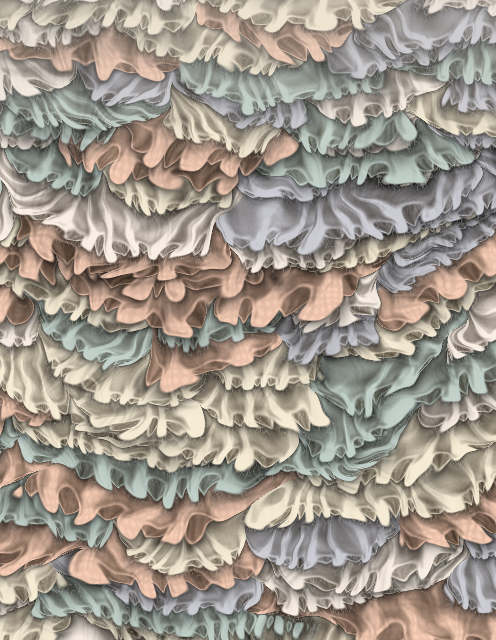
This texture is drawn by a Shadertoy shader. Its source:

```glsl
// Tiers of frayed, gathered cloth ruffles in cream, peach, lavender and mint.
// Rows are laid from bottom to top; each hem is a cosine bent into loops,
// with a darker rear fold, a pale rim, loose threads and a cast shadow.

const float TAU = 6.2831853;
const float ROW_PITCH = 0.041;
const vec3 SHADE_TINT = vec3(0.27, 0.24, 0.20);

struct Ruffle {
    float height;   // distance above the mean hem line
    float theta;    // fold phase, zero on the front of a lobe
    float amp;      // depth of the lobes
    float freq;     // folds per canvas height
    float seed;     // identity of the cloth piece
};

float hash(float n) { return fract(sin(n * 12.9898) * 4375.85); }

float square(float x) { return x * x; }

vec2 gradientAt(vec2 cell) {
    float angle = TAU * hash(dot(cell, vec2(1.37, 7.91)));
    return vec2(cos(angle), sin(angle));
}

// Gradient noise, roughly -0.7 to 0.7
float noise(vec2 p) {
    vec2 i = floor(p), f = fract(p);
    vec2 u = f * f * f * (f * (f * 6.0 - 15.0) + 10.0);
    vec2 e = vec2(1.0, 0.0);
    float low = mix(dot(gradientAt(i), f), dot(gradientAt(i + e.xy), f - e.xy), u.x);
    float high = mix(dot(gradientAt(i + e.yx), f - e.yx), dot(gradientAt(i + e.xx), f - e.xx), u.x);
    return mix(low, high, u.y);
}

vec2 noisePair(vec2 p) { return vec2(noise(p), noise(p + 19.3)); }

bool isPeach(float seed) { return hash(seed + 2.7) < 0.23; }

vec3 dyeColor(float seed) {
    float pick = hash(seed + 2.7);
    vec3 dye = vec3(0.94, 0.78, 0.69);                    // peach
    if (pick > 0.23) dye = vec3(0.95, 0.91, 0.82);        // cream
    if (pick > 0.47) dye = vec3(0.79, 0.79, 0.82);        // lavender grey
    if (pick > 0.68) dye = vec3(0.75, 0.81, 0.78);        // mint
    if (pick > 0.84) dye = vec3(0.96, 0.92, 0.88);        // off-white
    return dye;
}

// Course of a whole row: a wide V in the lower part, level near the top
float rowLine(float x, float row) {
    float y = (row + 0.4 * hash(row + 9.4)) * ROW_PITCH;
    float middle = exp(-square((y - 0.45) / 0.30));
    float across = x - 0.35;
    float sag = middle * (0.85 * across * across + 0.04 * across);
    return y + sag - 0.06 * (1.0 - middle) * across + 0.05 * noise(vec2(x * 3.2, row * 0.45));
}

Ruffle layRuffle(vec2 p, float row) {
    float span = mix(0.18, 0.42, hash(row + 0.3));
    float along = p.x / span + 7.0 * hash(row + 5.1) + 0.5 * noise(vec2(p.x * 5.0, p.y * 9.0 + row));
    Ruffle r;
    r.seed = row * 17.3 + floor(along) * 5.71;
    float end = pow(abs(fract(along) * 2.0 - 1.0), 6.0);
    r.freq = isPeach(r.seed) ? 14.0 : mix(18.0, 35.0, hash(r.seed));
    float vary = 1.0 + 1.1 * noise(vec2(p.x * 14.0, r.seed));
    r.amp = 0.27 / r.freq * max(vary, 0.3) * (1.0 - 0.6 * end);
    float line = rowLine(p.x, row);
    float slope = (rowLine(p.x + 0.01, row) - line) / 0.01;
    r.height = p.y - line - end * ROW_PITCH;
    float lean = slope + 2.8 * noise(vec2(p.x * 8.0, r.seed + 3.4));
    float theta = TAU * r.freq * (p.x + lean * clamp(r.height, -0.05, 0.06));
    theta += 6.0 * noise(vec2(p.x * r.freq * 0.45, r.seed + 8.2));
    r.theta = theta + 0.85 * tanh(clamp(r.height / r.amp, -4.0, 4.0)) * sin(theta);
    return r;
}

// Signed distance above a scalloped hem; a negative swing gives rear folds
float hemDistance(Ruffle r, float swing) {
    float slope = swing * r.amp * TAU * r.freq * sin(r.theta);
    return (r.height + swing * r.amp * cos(r.theta)) / sqrt(1.0 + slope * slope);
}

float stroke(float d, float center, float width) {
    return exp(-min(square((d - center) / width), 40.0));
}

vec3 litCloth(vec3 dye, float light) {
    return dye * mix(SHADE_TINT, vec3(1.02), clamp(light, 0.0, 1.0));
}

float foldLight(Ruffle r) {
    float crease = noise(vec2(r.theta * 0.7, r.height * 42.0 + r.seed));
    float lobes = 0.20 * cos(r.theta) + 0.17 * sin(r.theta + 0.4);
    float rise = smoothstep(0.005, 0.08, r.height);
    return (0.92 + lobes * (1.0 - 0.5 * rise) + 0.42 * crease) * (1.0 - 0.36 * rise);
}

// Pale diamond weave on the peach cloth
float waffle(vec2 p, float theta) {
    vec2 q = vec2(p.x + p.y, p.x - p.y) * 260.0 + 0.9 * sin(theta);
    return smoothstep(-0.1, 0.5, sin(q.x) * sin(q.y));
}

void mainImage(out vec4 fragColor, in vec2 fragCoord) {
    vec2 p = fragCoord / iResolution.y;
    float soft = 0.8 / iResolution.y + 0.0006;
    float grain = 0.05 * noise(p * 230.0) + 0.22 * noise(p * 26.0) + 0.22 * noise(p * 6.0);
    vec2 curl = p + 0.007 * noisePair(p * 55.0);
    float threads = stroke(noise(curl * vec2(150.0, 65.0)), 0.0, 0.07);
    vec2 bent = p + 0.024 * noisePair(p * 8.0) + 0.014 * noisePair(p * 24.0);
    vec3 color = SHADE_TINT;

    for (int i = -6; i < 28; i++) {
        Ruffle r = layRuffle(bent, float(i));
        vec3 dye = dyeColor(r.seed);
        if (isPeach(r.seed)) dye *= 0.97 + 0.05 * waffle(bent, r.theta);
        float front = hemDistance(r, 1.0);
        float rear = hemDistance(r, -0.65);

        // Shadow on the row below, then the inside of the folds
        float gap = max(-max(front, rear), 0.0);
        color *= 1.0 - 0.60 * exp(-min(gap / 0.009, 40.0));
        float inside = 0.38 + 0.4 * noise(vec2(r.theta * 1.5, r.seed)) + 0.42 * stroke(rear, 0.001, 0.0024);
        color = mix(color, litCloth(dye, inside + grain), smoothstep(-soft, soft, rear));

        // Front lobes with their rim and fray
        float light = foldLight(r) + grain;
        light += 0.18 * stroke(front, 0.0015, 0.0024) - 0.10 * stroke(front, 0.0065, 0.003);
        color = mix(color, litCloth(dye, light), smoothstep(-soft, soft, front));
        float fray = threads * stroke(front, -0.002, 0.006) * (isPeach(r.seed) ? 0.08 : 0.32);
        color = mix(color, dye * 0.95, fray);
    }

    // Soft haze toward the top
    color = mix(color, vec3(0.82, 0.80, 0.77), 0.25 * smoothstep(0.68, 1.0, p.y));
    fragColor = vec4(clamp(color, 0.0, 1.0), 1.0);
}
```
